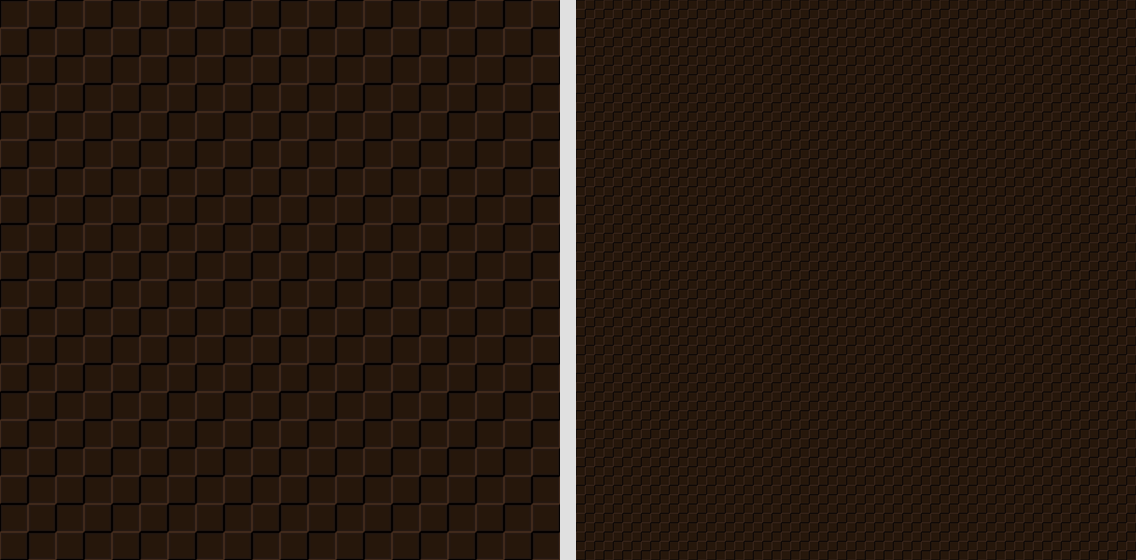
Left, the tile; right, the same tile 3 across and 3 down.
Reproduce this pattern procedurally as a three.js fragment shader.

```glsl
#define CELLS 20.0
#define LINE_HALF 0.043
#define RIM_WIDTH 0.045
#define FACE_COLOR vec3(0.150, 0.092, 0.045)
#define RIM_COLOR vec3(0.135, 0.090, 0.065)
#define LIGHT_COLOR vec3(0.250, 0.160, 0.105)
#define DARK_COLOR vec3(0.015, 0.003, 0.002)

varying vec2 vUv;

// Distance from a point in the unit cell to the nearest side
float sideDistance(vec2 p) {
  vec2 d = min(p, 1.0 - p);
  return min(d.x, d.y);
}

void main() {
  vec2 grid = vUv * CELLS;
  vec2 cell = floor(grid);
  vec2 local = fract(grid);
  float pixel = max(fwidth(grid.x), fwidth(grid.y));

  // Raised and sunken cells alternate like a checkerboard
  float sunken = mod(cell.x + cell.y, 2.0);

  // Bevel: the upper left sides oppose the lower right, mitred on the diagonal
  float upperLeft = smoothstep(-pixel, pixel, local.y - local.x);
  float lit = mix(upperLeft, 1.0 - upperLeft, sunken);
  vec3 bevel = mix(DARK_COLOR, LIGHT_COLOR, lit);

  // Flat face with a faint duller rim beside the lines
  float dist = sideDistance(local);
  float rim = 1.0 - smoothstep(0.0, pixel, dist - LINE_HALF - RIM_WIDTH + 0.5 * pixel);
  vec3 face = mix(FACE_COLOR, RIM_COLOR, rim);

  float line = 1.0 - smoothstep(-0.5 * pixel, 0.5 * pixel, dist - LINE_HALF);
  gl_FragColor = vec4(mix(face, bevel, line), 1.0);
}
```
